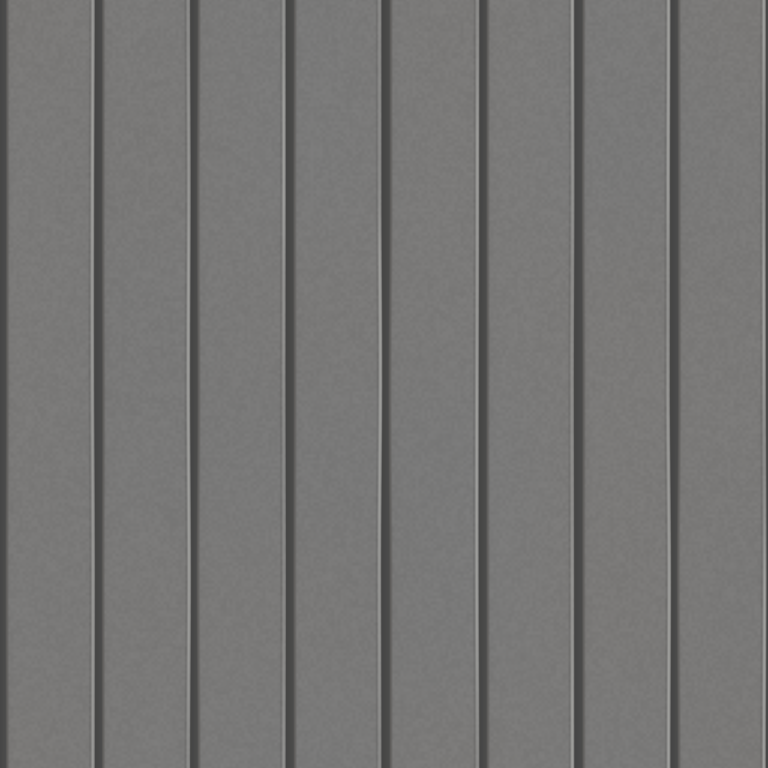
Write a WebGL 2 fragment shader that draws this texture.

```glsl
#version 300 es
precision highp float;

uniform vec2 u_resolution;
out vec4 fragColor;

// Layout, in canvas widths
const float PANELS = 8.0;
const float GROOVE_OFFSET = 0.0033;
const float GROOVE_HALF = 0.0050;
const float GROOVE_JITTER = 0.0009;
const float WIDTH_WEAR = 0.0010;
const float SHOULDER = 0.0046;
const float LIP_GAP = 0.0026;
const float LIP_HALF = 0.0018;
const float EDGE_SOFTNESS = 0.0011;

// Surface
const vec3 PANEL = vec3(0.477, 0.474, 0.470);
const vec3 GROOVE = vec3(0.283, 0.283, 0.281);
const vec3 SHADE = vec3(0.375, 0.368, 0.360);
const vec3 LIP = vec3(0.620, 0.620, 0.610);
const float GRAIN = 0.024;
const float MOTTLE = 0.006;
const float TINT = 0.005;

float hash(vec2 p) {
    vec3 q = fract(vec3(p.xyx) * 0.1031);
    q += dot(q, q.yzx + 33.33);
    return fract((q.x + q.y) * q.z);
}

// Value noise over the unit square, wrapping after a whole number of cells
float tileNoise(vec2 uv, vec2 cells, float seed) {
    vec2 p = uv * cells;
    vec2 i = floor(p);
    vec2 f = fract(p);
    f = f * f * (3.0 - 2.0 * f);
    vec2 lo = mod(i, cells);
    vec2 hi = mod(i + 1.0, cells);
    float bottom = mix(hash(lo + seed), hash(vec2(hi.x, lo.y) + seed), f.x);
    float top = mix(hash(vec2(lo.x, hi.y) + seed), hash(hi + seed), f.x);
    return mix(bottom, top, f.y);
}

// Slow change along one groove, from -1 to 1
float alongGroove(float id, float y, float cells, float seed) {
    return 2.0 * tileNoise(vec2((id + 0.001) / PANELS, y), vec2(PANELS, cells), seed) - 1.0;
}

vec3 panelColor(vec2 uv) {
    float grain = tileNoise(uv, vec2(256.0), 11.0) - 0.5;
    grain += 0.4 * (tileNoise(uv, vec2(128.0), 37.0) - 0.5);
    float mottle = tileNoise(uv, vec2(6.0, 4.0), 53.0) - 0.5;
    float tint = tileNoise(uv, vec2(5.0), 71.0) - 0.5;
    return PANEL + GRAIN * grain + MOTTLE * mottle + TINT * tint * vec3(1.0, 0.0, -1.0);
}

void main() {
    vec2 uv = gl_FragCoord.xy / u_resolution;
    float soft = max(EDGE_SOFTNESS, 0.6 / u_resolution.x);

    // Nearest groove and signed distance from its centre
    float cell = (uv.x - GROOVE_OFFSET) * PANELS + 0.5;
    float id = mod(floor(cell), PANELS);
    float d = (fract(cell) - 0.5) / PANELS;
    d -= GROOVE_JITTER * (2.0 * hash(vec2(id, 5.0)) - 1.0);
    d -= 0.0004 * alongGroove(id, uv.y, 3.0, 19.0);
    float halfWidth = GROOVE_HALF + WIDTH_WEAR * alongGroove(id, uv.y, 4.0, 29.0);

    vec3 color = panelColor(uv);

    // Faint falloff beside the groove and a hairline ahead of the lip
    float rightEdge = d - halfWidth;
    float leftEdge = -d - halfWidth;
    color -= 0.016 * exp(-max(rightEdge, 0.0) / 0.005) * step(0.0, d);
    float hairline = (leftEdge - LIP_GAP - 0.0036) / 0.0014;
    color -= 0.036 * exp(-hairline * hairline);

    // Bright lip on the left, worn unevenly along its length
    float shine = 0.80 + 0.40 * alongGroove(id, uv.y, 5.0, 43.0);
    float lip = (leftEdge - LIP_GAP) / max(LIP_HALF, soft);
    color = mix(color, LIP, clamp(shine, 0.0, 1.0) * exp(-lip * lip));

    // Soft shoulder on the right, then the dark channel
    float shoulder = smoothstep(-soft, soft, d) * (1.0 - smoothstep(0.0, SHOULDER, rightEdge));
    color = mix(color, SHADE, shoulder);
    float channel = smoothstep(-soft, soft, -leftEdge) * smoothstep(-soft, 1.6 * soft, -rightEdge);
    float depth = 0.024 * smoothstep(-halfWidth, halfWidth, d) - 0.012;
    color = mix(color, GROOVE + depth, channel);

    fragColor = vec4(color, 1.0);
}
```
